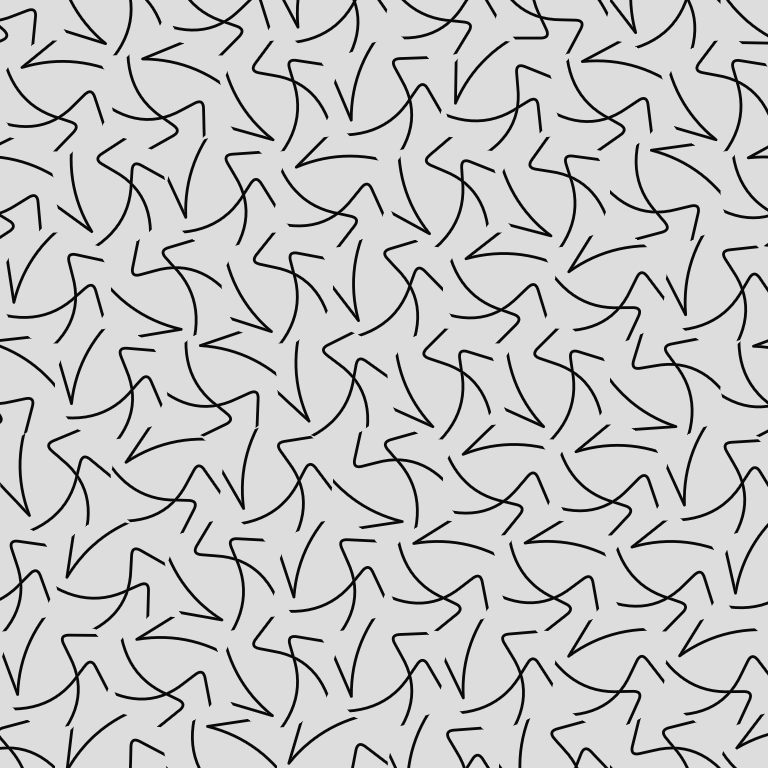
Reproduce this pattern procedurally as a WebGL 2 fragment shader.

```glsl
#version 300 es
precision highp float;
// Thin dark strokes on pale grey: one glyph repeated on a hexagonal lattice,
// turned by a random angle in each cell and trimmed to the cell's circle.
// A glyph is two crossing hooked arcs and a narrow wedge with one bowed arm.

uniform vec2 u_resolution;
out vec4 outColor;

const vec3 PAPER = vec3(0.867);
const vec3 INK = vec3(0.035);
const float ROWS = 8.0;            // lattice rows over the canvas height
const float ROW_STEP = 0.8660254;  // row height in units of cell spacing
const float HALF_WIDTH = 0.0127;   // half the stroke width, in cell spacings
const float CELL_RADIUS = 0.5;     // neighbouring circles just touch
const float MEAN_TURN = 0.8;       // radians
const float TURN_SPREAD = 1.8;
const float CORNER_CUT = 0.09;     // length removed on each side of a corner
const int CURVE_STEPS = 12;

float hash(vec2 id) {
  uvec2 q = uvec2(ivec2(id) + 512) * uvec2(1597u, 3812u);
  uint n = (q.x ^ q.y ^ 7919u) * 747796405u;
  n = ((n >> 15) ^ n) * 277803737u;
  n = (n >> 16) ^ n;
  return float(n & 65535u) / 65535.0;
}

mat2 rotation(float angle) {
  float c = cos(angle), s = sin(angle);
  return mat2(c, s, -s, c);
}

float segmentDist(vec2 p, vec2 a, vec2 b) {
  vec2 ap = p - a, ab = b - a;
  return length(ap - ab * clamp(dot(ap, ab) / dot(ab, ab), 0.0, 1.0));
}

vec2 bezier(vec2 a, vec2 control, vec2 b, float t) {
  return mix(mix(a, control, t), mix(control, b, t), t);
}

float curveDist(vec2 p, vec2 a, vec2 control, vec2 b) {
  float d = 1e3;
  vec2 previous = a;
  for (int i = 1; i <= CURVE_STEPS; i++) {
    vec2 next = bezier(a, control, b, float(i) / float(CURVE_STEPS));
    d = min(d, segmentDist(p, previous, next));
    previous = next;
  }
  return d;
}

// An arc that runs on to a rounded corner and folds back to a tip.
float hookDist(vec2 p, vec2 start, vec2 control, vec2 joint, vec2 corner, vec2 tip) {
  vec2 enter = corner + CORNER_CUT * normalize(joint - corner);
  vec2 leave = corner + CORNER_CUT * normalize(tip - corner);
  float d = curveDist(p, start, control, joint);
  d = min(d, segmentDist(p, joint, enter));
  d = min(d, curveDist(p, enter, corner, leave));
  return min(d, segmentDist(p, leave, tip));
}

float wedgeDist(vec2 p, vec2 apex, vec2 straightTip, vec2 control, vec2 bowedTip) {
  return min(segmentDist(p, apex, straightTip), curveDist(p, apex, control, bowedTip));
}

float glyphDist(vec2 p) {
  float falling = hookDist(p, vec2(-0.458, 0.222), vec2(-0.306, -0.126),
                           vec2(0.057, -0.198), vec2(0.243, -0.245), vec2(0.031, -0.503));
  float rising = hookDist(p, vec2(-0.420, -0.286), vec2(-0.054, -0.347),
                          vec2(0.177, -0.066), vec2(0.320, 0.099), vec2(0.455, -0.225));
  float wedge = wedgeDist(p, vec2(-0.320, 0.234), vec2(-0.035, 0.505),
                          vec2(0.045, 0.374), vec2(0.420, 0.285));
  return min(wedge, min(falling, rising)) - HALF_WIDTH;
}

// Centre of the nearest hexagonal cell, from two interleaved rectangular grids.
vec2 nearestCentre(vec2 p, vec2 period) {
  vec2 even = floor(p / period + 0.5) * period;
  vec2 odd = (floor(p / period) + 0.5) * period;
  return distance(p, even) < distance(p, odd) ? even : odd;
}

void main() {
  float scale = ROWS * ROW_STEP / ROW_STEP * ROW_STEP;
  vec2 p = gl_FragCoord.xy / u_resolution.y * scale;
  float pixel = scale / u_resolution.y;

  // One randomly turned glyph per cell
  vec2 period = vec2(1.0, 2.0 * ROW_STEP);
  vec2 centre = nearestCentre(p, period);
  vec2 id = floor(2.0 * centre / period + 0.5);
  float turn = MEAN_TURN + TURN_SPREAD * (2.0 * hash(id) - 1.0);
  vec2 local = rotation(-turn) * (p - centre);

  // Trim to the circle, then ink with a one-pixel soft edge
  float d = max(glyphDist(local), length(local) - CELL_RADIUS);
  float ink = clamp(0.5 - d / pixel, 0.0, 1.0);
  outColor = vec4(mix(PAPER, INK, ink), 1.0);
}
```
